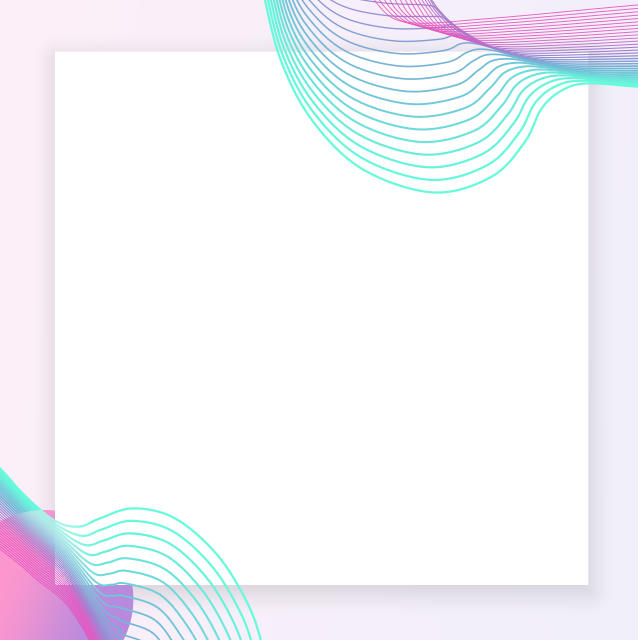
This background is drawn by a Shadertoy shader. Its source:

```glsl
const int POINTS = 15;
const float LINES = 30.0;

const vec2 topOuter[POINTS] = vec2[](
    vec2(310, -50), vec2(318, 0), vec2(338, 75), vec2(375, 145), vec2(435, 203),
    vec2(520, 231), vec2(590, 212), vec2(630, 170), vec2(650, 130), vec2(675, 108),
    vec2(706, 100), vec2(766, 104), vec2(850, 108), vec2(960, 115), vec2(1050, 115));
const vec2 topInner[POINTS] = vec2[](
    vec2(330, -420), vec2(355, -330), vec2(373, -200), vec2(383, -198), vec2(388, -215),
    vec2(400, -224), vec2(430, -200), vec2(418, -150), vec2(425, -83), vec2(437, -32),
    vec2(453, 5), vec2(490, 27), vec2(590, 22), vec2(790, 4), vec2(900, 0));
const vec2 lowOuter[POINTS] = vec2[](
    vec2(-120, 440), vec2(-60, 500), vec2(0, 562), vec2(30, 595), vec2(66, 625),
    vec2(95, 632), vec2(120, 622), vec2(160, 610), vec2(210, 622), vec2(260, 665),
    vec2(295, 720), vec2(313, 768), vec2(325, 830), vec2(335, 900), vec2(340, 970));
const vec2 lowInner[POINTS] = vec2[](
    vec2(-150, 560), vec2(-60, 600), vec2(-10, 650), vec2(40, 692), vec2(100, 755),
    vec2(190, 960), vec2(190, 1020), vec2(110, 1060), vec2(120, 1080), vec2(80, 1090),
    vec2(60, 1090), vec2(50, 1100), vec2(50, 1150), vec2(50, 1200), vec2(50, 1250));

float segmentDistance(vec2 p, vec2 a, vec2 b) {
    vec2 ab = b - a;
    return length(p - a - ab * clamp(dot(p - a, ab) / max(dot(ab, ab), 1e-4), 0.0, 1.0));
}

vec2 spline(vec2 a, vec2 b, vec2 c, vec2 d, float t) {
    return b + 0.5 * t * (c - a + t * (2.0 * a - 5.0 * b + 4.0 * c - d
        + t * (3.0 * (b - c) + d - a)));
}

// Distance to one line of the blend between two splines
float lineDistance(vec2 p, vec2 outer[POINTS], vec2 inner[POINTS], float blend) {
    float dist = 1e3;
    for (int k = 0; k < POINTS - 3; k++) {
        vec2 a = mix(outer[k], inner[k], blend);
        vec2 b = mix(outer[k + 1], inner[k + 1], blend);
        vec2 c = mix(outer[k + 2], inner[k + 2], blend);
        vec2 d = mix(outer[k + 3], inner[k + 3], blend);
        // Skip spans far from the point
        if (distance(p, 0.5 * (b + c)) > 0.8 * distance(b, c) + 12.0) continue;
        vec2 from = b;
        for (int s = 1; s <= 8; s++) {
            vec2 to = spline(a, b, c, d, float(s) / 8.0);
            dist = min(dist, segmentDistance(p, from, to));
            from = to;
        }
    }
    return dist;
}

vec3 lineColor(float blend) {
    vec3 teal = vec3(0.40, 0.98, 0.86), blue = vec3(0.46, 0.70, 0.84);
    vec3 violet = vec3(0.62, 0.50, 0.81), pink = vec3(0.90, 0.32, 0.74);
    vec3 color = mix(teal, blue, smoothstep(0.0, 0.36, blend));
    color = mix(color, violet, smoothstep(0.3, 0.55, blend));
    return mix(color, pink, smoothstep(0.5, 0.78, blend));
}

vec3 drawWave(vec3 color, vec2 p, vec2 outer[POINTS], vec2 inner[POINTS],
              float pixel, float haze) {
    for (float i = 0.0; i <= LINES; i++) {
        float blend = i / LINES;
        float halfWidth = mix(1.35, 0.55, smoothstep(0.0, 0.7, blend));
        float cover = clamp(0.5 + (halfWidth - lineDistance(p, outer, inner, blend)) / pixel, 0.0, 1.0);
        cover *= min(1.0, 2.0 * halfWidth / pixel);
        vec3 ink = mix(lineColor(blend), vec3(0.88, 0.93, 0.95), haze * (1.0 - smoothstep(0.1, 0.6, blend)));
        color = mix(color, ink, cover);
    }
    return color;
}

float boxDistance(vec2 p, vec2 center, vec2 halfSize) {
    vec2 q = abs(p - center) - halfSize;
    return length(max(q, 0.0)) + min(max(q.x, q.y), 0.0);
}

void mainImage(out vec4 fragColor, in vec2 fragCoord) {
    // The canvas is 768 units high, with y running down
    float pixel = 768.0 / iResolution.y;
    vec2 p = vec2(fragCoord.x, iResolution.y - fragCoord.y) * pixel;

    // Backdrop and soft shadow
    vec3 color = mix(vec3(0.992, 0.939, 0.973), vec3(0.943, 0.939, 0.982),
                     clamp((p.x + 0.15 * p.y) / 850.0, 0.0, 1.0));
    float shadow = 1.0 - smoothstep(-28.0, 34.0, boxDistance(p, vec2(388, 390), vec2(319)));
    color *= 1.0 - 0.14 * shadow;

    // Gradient disc, behind the card
    float discDistance = length(p - vec2(53, 719)) - 107.0;
    float disc = clamp(0.5 - discDistance / pixel, 0.0, 1.0);
    vec3 discColor = mix(vec3(0.99, 0.59, 0.81), vec3(0.72, 0.54, 0.87),
                         smoothstep(0.0, 150.0, p.x + 0.35 * (p.y - 690.0)));
    color = mix(color, discColor, disc);

    // White card
    float card = clamp(0.5 - boxDistance(p, vec2(386, 382), vec2(320)) / pixel, 0.0, 1.0);
    color = mix(color, vec3(1.0), card);

    // Line waves in opposite corners
    if (p.y < 240.0 && p.x > 305.0)
        color = drawWave(color, p, topOuter, topInner, pixel, 0.0);
    if (p.y > 550.0 && p.x < 330.0) {
        float haze = 0.55 * disc * (1.0 - smoothstep(70.0, 130.0, p.x));
        color = drawWave(color, p, lowOuter, lowInner, pixel, haze);
    }
    fragColor = vec4(color, 1.0);
}
```
